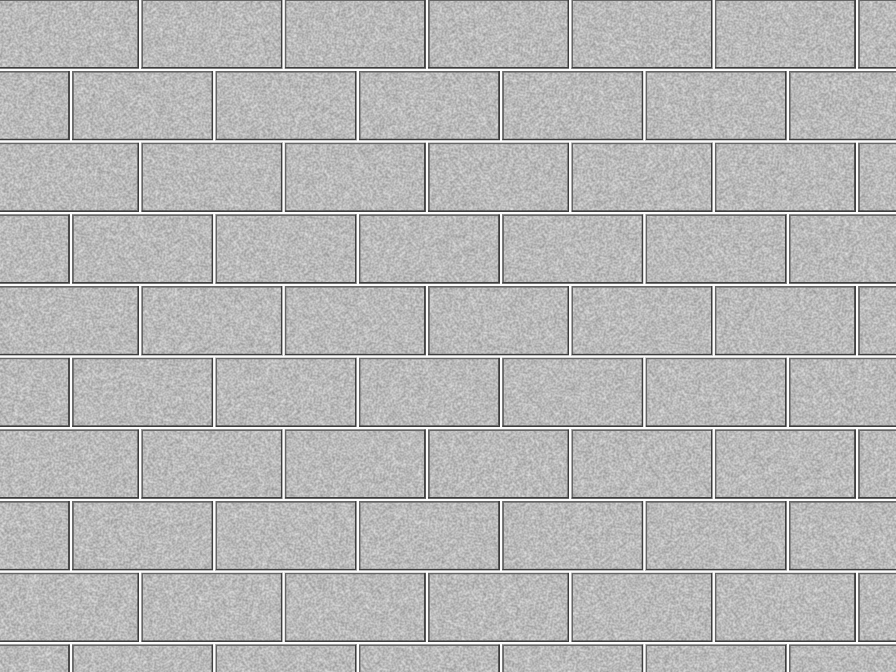
Write a Shadertoy shader that draws this texture.

```glsl
// Grey block wall in running bond, with grainy faces, dark edges and pale joints.

// Lengths are fractions of the canvas width.
const vec2 BRICK_SIZE = vec2(0.16, 0.08);
const vec2 WALL_OFFSET = vec2(0.0035, 0.0021);
const float ROW_SHIFT = 0.517;        // share of a brick, on every second row
const float JOINT_HALF = 0.0013;
const float EDGE_WIDTH = 0.0018;
const float EDGE_SOFTNESS = 0.75;     // in pixels

const vec3 FACE_COLOR = vec3(0.73);
const vec3 LIT_EDGE_COLOR = vec3(0.40);
const vec3 SHADE_EDGE_COLOR = vec3(0.24);
const vec3 JOINT_COLOR = vec3(0.99);

// Random unit vector for a lattice point.
vec2 hashDirection(vec2 cell) {
    vec3 h = fract(cell.xyx * vec3(0.1031, 0.1030, 0.0973));
    h += dot(h, h.yzx + 33.33);
    float angle = 6.28318 * fract((h.x + h.y) * h.z);
    return vec2(cos(angle), sin(angle));
}

float gradientNoise(vec2 p) {
    vec2 cell = floor(p);
    vec2 f = p - cell;
    vec2 u = f * f * f * (f * (f * 6.0 - 15.0) + 10.0);
    float a = dot(hashDirection(cell), f);
    float b = dot(hashDirection(cell + vec2(1, 0)), f - vec2(1, 0));
    float c = dot(hashDirection(cell + vec2(0, 1)), f - vec2(0, 1));
    float d = dot(hashDirection(cell + vec2(1, 1)), f - vec2(1, 1));
    return mix(mix(a, b, u.x), mix(c, d, u.x), u.y);
}

// Fine grain with halving amplitude towards coarser mottling.
float stoneGrain(vec2 p) {
    const mat2 TURN = mat2(0.8, 0.6, -0.6, 0.8);
    float sum = 0.0;
    float amplitude = 0.165;
    float frequency = 390.0;
    for (int i = 0; i < 4; i++) {
        p = TURN * p;
        sum += amplitude * gradientNoise(p * frequency + 17.0);
        amplitude *= 0.5;
        frequency *= 0.5;
    }
    return sum;
}

// Smoothed share of a pixel that lies nearer than the limit.
float coverage(float dist, float limit, float softness) {
    return clamp((limit - dist) / softness + 0.5, 0.0, 1.0);
}

void mainImage(out vec4 fragColor, in vec2 fragCoord) {
    float pixel = 1.0 / iResolution.x;
    float softness = EDGE_SOFTNESS * pixel;
    vec2 p = vec2(fragCoord.x, iResolution.y - fragCoord.y) * pixel;

    // Position inside the brick, rows counted from the top
    vec2 grid = (p + WALL_OFFSET) / BRICK_SIZE;
    grid.x -= ROW_SHIFT * mod(floor(grid.y), 2.0);
    vec2 local = fract(grid) * BRICK_SIZE;
    vec2 opposite = BRICK_SIZE - local;
    float topLeft = min(local.x, local.y);
    float bottomRight = min(opposite.x, opposite.y);

    // Face, edge lines, then the joint on top
    float edgeLimit = JOINT_HALF + EDGE_WIDTH;
    vec3 color = FACE_COLOR + stoneGrain(p);
    color = mix(color, LIT_EDGE_COLOR, coverage(topLeft, edgeLimit, softness));
    color = mix(color, SHADE_EDGE_COLOR, coverage(bottomRight, edgeLimit, softness));
    float jointDist = min(topLeft, bottomRight);
    color = mix(color, JOINT_COLOR, coverage(jointDist, JOINT_HALF, softness));

    fragColor = vec4(color, 1.0);
}
```
